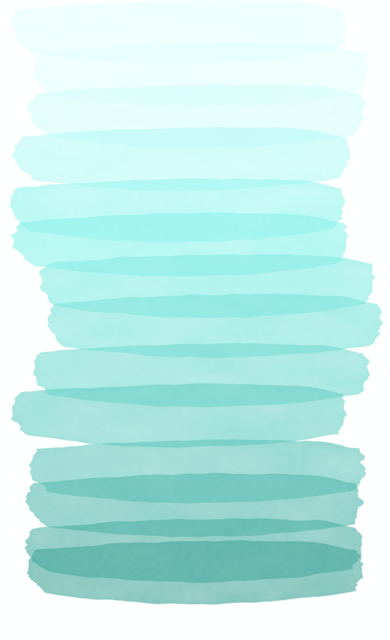
Give the GLSL for this background, as a Shadertoy shader.

```glsl
// Fourteen overlapping watercolour brush strokes on white paper, pale at the top
// and deep teal at the bottom. Each stroke is a bowed band with ragged ends,
// glazed over those above it so that the overlaps darken into lenses.

const int STROKES = 14;
const vec2 STROKE_SIZE = vec2(0.522, 0.099);

// Left end and top of each stroke, measured from the upper left in canvas heights
const vec2 CORNERS[STROKES] = vec2[STROKES](
    vec2(0.018, 0.001), vec2(0.052, 0.067), vec2(0.046, 0.132), vec2(0.022, 0.199),
    vec2(0.016, 0.279), vec2(0.020, 0.333), vec2(0.062, 0.397), vec2(0.075, 0.460),
    vec2(0.052, 0.537), vec2(0.018, 0.600), vec2(0.047, 0.687), vec2(0.042, 0.740),
    vec2(0.043, 0.811), vec2(0.043, 0.845));

float hash(vec2 p) {
    return fract(sin(dot(p, vec2(127.1, 311.7))) * 43758.5453);
}

float noise(vec2 p) {
    vec2 cell = floor(p), f = fract(p);
    f = f * f * (3.0 - 2.0 * f);
    return mix(mix(hash(cell), hash(cell + vec2(1, 0)), f.x),
               mix(hash(cell + vec2(0, 1)), hash(cell + vec2(1, 1)), f.x), f.y);
}

float fbm(vec2 p) {
    float sum = 0.0, gain = 0.5;
    for (int i = 0; i < 4; i++) {
        sum += gain * noise(p);
        p = p * 2.03 + 17.0;
        gain *= 0.5;
    }
    return sum;
}

// Approximate signed distance to a stroke; q spans 0..1 along and down it
float strokeDistance(vec2 q, float seed) {
    // Long edges: bowed, with a slight wobble
    float wobble = 0.05 * (fbm(vec2(q.x * 16.0, seed * 7.3)) - 0.47);
    float top = 0.4 * pow(q.x - 0.62, 2.0) + 0.1 * smoothstep(0.86, 1.0, q.x) + wobble;
    float bottom = 1.0 - 0.9 * pow(q.x - 0.5, 2.0) + wobble;
    // Short ends: rounded, torn by dry bristles
    float bristles = 0.034 * (fbm(vec2(q.x * 12.0 + seed * 9.1, q.y * 11.0)) - 0.47);
    float bulge = pow(q.y - 0.4, 2.0);
    float left = 0.32 * bulge + bristles;
    float right = 1.0 - 0.16 * bulge + bristles;
    float across = max(left - q.x, q.x - right) * STROKE_SIZE.x;
    float down = max(top - q.y, q.y - bottom) * STROKE_SIZE.y;
    return max(across, down);
}

// Colour of a single layer of wash on white, from first stroke (0) to last (1)
vec3 washColour(float t) {
    vec3 pale = vec3(0.935, 1.0, 0.998);
    vec3 aqua = vec3(0.735, 0.975, 0.955);
    vec3 teal = vec3(0.565, 0.795, 0.765);
    vec3 wash = mix(pale, aqua, smoothstep(0.07, 0.38, t));
    return mix(wash, teal, smoothstep(0.0, 1.0, 0.3 + 0.7 * t) * clamp((t - 0.36) / 0.62, 0.0, 1.0));
}

void mainImage(out vec4 fragColor, in vec2 fragCoord) {
    vec2 p = fragCoord / iResolution.y;
    p.y = 1.0 - p.y;
    float soft = 0.9 / iResolution.y;

    // Paper grain shared by every layer
    float grain = fbm(p * 150.0) - 0.47;
    vec3 colour = vec3(0.998, 1.0, 1.0);

    for (int i = 0; i < STROKES; i++) {
        float seed = float(i) + 1.0;
        vec2 q = (p - CORNERS[i]) / STROKE_SIZE;
        float d = strokeDistance(q, seed);
        float cover = smoothstep(soft, -soft, d);

        // Pigment settles in blotches and gathers along the wet edge
        float blotch = fbm(p * vec2(14.0, 28.0) + seed * 5.7) - 0.47;
        float rim = exp(min(d, 0.0) / 0.003);
        float density = 0.6 + 0.16 * blotch + 0.07 * grain + 0.05 * rim;

        // The ink is chosen so one layer at 0.6 density gives the wash colour
        vec3 ink = 1.0 - (1.0 - washColour(float(i) / float(STROKES - 1))) / 0.6;
        colour = mix(colour, ink, cover * density);
    }
    fragColor = vec4(colour, 1.0);
}
```
